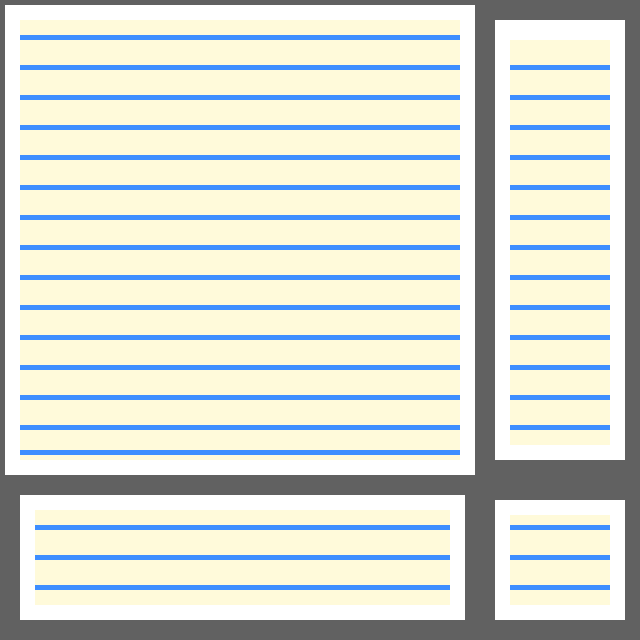
Give the GLSL for this pattern, as a Shadertoy shader.

```glsl
const float GRID = 128.0;        // canvas size in layout units
const float MARGIN = 3.0;        // white border of each sheet
const float RULE_PITCH = 6.0;
const float RULE_WIDTH = 1.0;
const vec3 BACKDROP = vec3(0.38);
const vec3 BORDER = vec3(1.0);
const vec3 PAPER = vec3(1.0, 0.98, 0.855);
const vec3 RULE = vec3(0.245, 0.555, 1.0);

// Sheets as left, top, right, bottom, measured from the top left
const vec4 LARGE = vec4(1.0, 1.0, 95.0, 95.0);
const vec4 TALL = vec4(99.0, 4.0, 125.0, 92.0);
const vec4 WIDE = vec4(4.0, 99.0, 93.0, 124.0);
const vec4 SMALL = vec4(99.0, 100.0, 125.0, 124.0);
const float TALL_EXTRA_TOP = 1.0;

// Centre of the first rule and number of rules
const vec2 LARGE_RULES = vec2(7.5, 14.0);
const vec2 TALL_RULES = vec2(13.5, 13.0);
const vec2 LOWER_RULES = vec2(105.5, 3.0);
const float LARGE_CLOSING_RULE = 90.5;

float coverage(float inside, float pixel) {
    return clamp(inside / pixel + 0.5, 0.0, 1.0);
}

float boxMask(vec2 p, vec4 box, float pixel) {
    vec2 inside = min(p - box.xy, box.zw - p);
    return coverage(inside.x, pixel) * coverage(inside.y, pixel);
}

float ruleMask(float y, float centre, float pixel) {
    return coverage(0.5 * RULE_WIDTH - abs(y - centre), pixel);
}

// Evenly pitched rules, limited to the given count
float rulesMask(float y, vec2 rules, float pixel) {
    float index = clamp(round((y - rules.x) / RULE_PITCH), 0.0, rules.y - 1.0);
    return ruleMask(y, rules.x + index * RULE_PITCH, pixel);
}

void drawSheet(inout vec3 color, vec2 p, vec4 sheet, float extraTop, float rules, float pixel) {
    vec4 page = sheet + vec4(MARGIN, MARGIN + extraTop, -MARGIN, -MARGIN);
    color = mix(color, BORDER, boxMask(p, sheet, pixel));
    color = mix(color, mix(PAPER, RULE, rules), boxMask(p, page, pixel));
}

void mainImage(out vec4 fragColor, in vec2 fragCoord) {
    vec2 p = GRID * fragCoord / iResolution.xy;
    p.y = GRID - p.y;
    float pixel = GRID / min(iResolution.x, iResolution.y);

    float largeRules = max(rulesMask(p.y, LARGE_RULES, pixel),
                           ruleMask(p.y, LARGE_CLOSING_RULE, pixel));
    float tallRules = rulesMask(p.y, TALL_RULES, pixel);
    float lowerRules = rulesMask(p.y, LOWER_RULES, pixel);

    vec3 color = BACKDROP;
    drawSheet(color, p, LARGE, 0.0, largeRules, pixel);
    drawSheet(color, p, TALL, TALL_EXTRA_TOP, tallRules, pixel);
    drawSheet(color, p, WIDE, 0.0, lowerRules, pixel);
    drawSheet(color, p, SMALL, 0.0, lowerRules, pixel);
    fragColor = vec4(color, 1.0);
}
```
